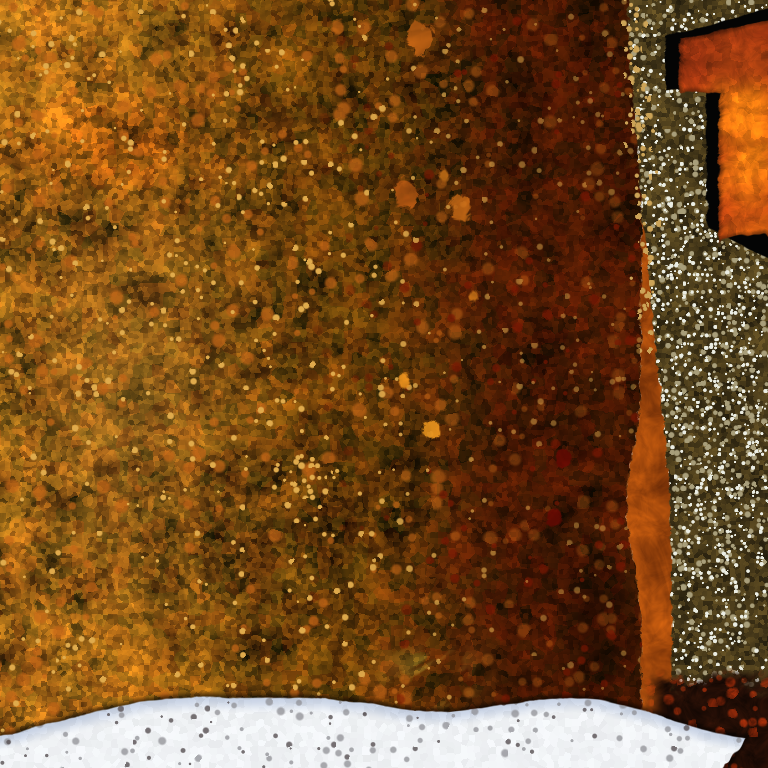
Write a Shadertoy shader that draws this texture.

```glsl
// Rusted wall beside speckled concrete, with a bracket above and snow along the foot.

vec2 hash2(vec2 p) {
  vec3 q = fract(p.xyx * vec3(.1031, .1030, .0973));
  q += dot(q, q.yzx + 33.33);
  return fract((q.xx + q.yz) * q.zy);
}

// Cellular noise: distance to the nearest seed, then two random values
vec3 cells(vec2 p) {
  vec2 home = floor(p);
  vec3 best = vec3(9.);
  for (int k = 0; k < 9; k++) {
    vec2 id = home + vec2(k % 3 - 1, k / 3 - 1);
    float d = length(id + .15 + .7 * hash2(id) - p);
    if (d < best.x) best = vec3(d, hash2(id + 71.));
  }
  return best;
}

// Layered, warped sines
float mottle(vec2 p) {
  float sum = 0., amp = .6;
  for (int i = 0; i < 5; i++) {
    p = mat2(.8, .6, -.6, .8) * p * 1.75 + .7 * sin(p.yx * 1.3 + float(i));
    sum += amp * sin(p.x) * sin(p.y);
    amp *= .68;
  }
  return sum;
}

float bump(float x, float centre, float width) {
  float t = (x - centre) / width;
  return exp(-t * t);
}

float spot(vec2 p, vec2 centre, vec2 size) {
  return bump(p.x, centre.x, size.x) * bump(p.y, centre.y, size.y);
}

float inside(float d, float soft) { return 1. - smoothstep(-soft, soft, d); }

// Scattered grains in a share of the cells
float flecks(vec2 p, float scale, float radius, float share) {
  vec3 c = cells(p * scale);
  float r = radius * (.5 + c.z);
  return (1. - smoothstep(.5 * r, r, c.x)) * step(1. - share, c.y);
}

// A wide head above a narrower stem, both running off to the right
float bracket(vec2 p, vec2 corner, float slope, float ledge, float stem, float foot) {
  float roof = p.y - corner.y - slope * (p.x - corner.x);
  float head = max(corner.x - p.x, ledge - p.y);
  return max(roof, min(head, max(stem - p.x, foot - p.y)));
}

vec3 rustWall(vec2 p, float broad, float fine) {
  float x = p.x + .05 * broad;
  vec3 col = mix(vec3(.59, .37, .08), vec3(.42, .25, .035), smoothstep(.08, .46, x));
  col = mix(col, vec3(.25, .085, .01), smoothstep(.42, .7, x + .04 * fine));
  col = mix(col, vec3(.4, .28, .1), .5 * spot(p, vec2(.17, .49), vec2(.13, .2)));
  col = mix(col, vec3(.74, .36, .05), .65 * spot(p, vec2(.15, .81), vec2(.11, .06)));
  col = mix(col, vec3(.43, .32, .09), spot(p, vec2(.56, .12), vec2(.05, .04)) * smoothstep(-.1, .4, fine));
  col *= 1. - .45 * spot(p, vec2(.78, .19), vec2(.05, .11));
  // Grain and flakes
  vec3 coarse = cells(p * 65.);
  col *= 1. + .3 * broad + .28 * fine + .35 * (coarse.y - .5) + .55 * (cells(p * 150.).y - .5);
  col.r += .1 * (coarse.z - .5);
  float bright = 1. - .55 * smoothstep(.4, .75, p.x);
  col = mix(col, vec3(.77, .4, .09), .7 * bright * flecks(p, 48., .4, .14));
  col = mix(col, vec3(.48, .09, .01), .65 * flecks(p + 3., 60., .4, .07) * smoothstep(.3, .6, p.x));
  float cluster = spot(p, vec2(.39, .375), vec2(.035, .03));
  return mix(col, vec3(.88, .67, .3), bright * flecks(p + 7., 110., .45, .06 + .5 * cluster));
}

vec3 concrete(vec2 p, float fine) {
  vec3 col = vec3(.28, .225, .1) * (.65 + .7 * cells(p * 165.).y + .2 * fine);
  float share = .16 + .24 * bump(p.y, .5, .3);
  col = mix(col, vec3(.66, .62, .48), flecks(p, 125., .5, share));
  return mix(col, vec3(.92, .93, .89), flecks(p + 5., 180., .5, share * .65));
}

vec3 snow(vec2 p, float depth) {
  vec3 col = mix(vec3(.78, .82, .89), vec3(.95, .96, .97), smoothstep(0., .022, depth));
  col *= .96 + .06 * cells(p * 110.).y;
  col = mix(col, vec3(.56, .56, .58), .75 * flecks(p, 65., .32, .22));
  return mix(col, vec3(.34, .31, .32), .8 * flecks(p + 9., 110., .4, .06));
}

void mainImage(out vec4 fragColor, in vec2 fragCoord) {
  vec2 p = fragCoord / iResolution.xy;
  float soft = 1. / iResolution.y;
  float broad = mottle(p * 5.), fine = mottle(p * 23. + 4.), rough = mottle(p * 70.);

  // Wall and concrete, with an orange strip and pale crumbs at the joint
  float wallEdge = .835 - .017 * smoothstep(.7, 1., p.y) - .02 * bump(p.y, .34, .09) + .003 * rough;
  float stripEdge = .874 - .03 * smoothstep(.3, .68, p.y) - .03 * smoothstep(.66, .8, p.y) + .003 * rough;
  vec3 col = mix(concrete(p, fine), rustWall(p, broad, fine), inside(p.x - wallEdge, soft));
  float strip = inside(max(wallEdge - p.x, p.x - stripEdge), soft);
  col = mix(col, mix(vec3(.48, .2, .03), vec3(.78, .36, .06), .5 + .5 * fine + .2 * rough), strip);
  float joint = bump(p.x, wallEdge + .005, .012) * smoothstep(.5, .6, p.y);
  col = mix(col, vec3(.8, .64, .34), flecks(p + 2., 115., .55, .45 * joint));

  // Loose chips: position, radius, and hue from red to yellow
  vec4 chips[10] = vec4[10](
    vec4(.547, .951, .021, .55), vec4(.527, .748, .018, .5), vec4(.599, .729, .016, .6),
    vec4(.579, .771, .008, .7), vec4(.526, .504, .009, .85), vec4(.561, .44, .013, .9),
    vec4(.617, .615, .008, .7), vec4(.722, .326, .012, 0), vec4(.733, .404, .012, 0),
    vec4(.44, .965, .01, .6));
  for (int i = 0; i < 10; i++) {
    vec4 chip = chips[i];
    float d = length((p - chip.xy) * vec2(1.1, .9)) - chip.z * (.9 + .3 * rough);
    vec3 tint = mix(vec3(.43, .04, .01), vec3(.97, .64, .13), chip.w) * (1. + .2 * fine);
    col = mix(col, tint, .9 * inside(d, soft * 1.5));
  }

  // Bracket over its black shadow
  vec2 q = p + .0025 * vec2(rough, fine);
  float shadow = bracket(q, vec2(.866, .952), .28, .884, .92, .695 - .5 * (p.x - .94));
  float plate = bracket(q, vec2(.885, .949), .22, .88, .936, .688 + .012 * fine);
  float glow = spot(p, vec2(.98, .84), vec2(.05, .12)) + .3 * fine;
  vec3 metal = mix(vec3(.68, .24, .06), vec3(.94, .48, .07), clamp(glow, 0., 1.));
  metal = mix(metal, vec3(.56, .18, .06), .7 * smoothstep(.87, .91, p.y));
  metal *= (.88 + .15 * rough + .22 * cells(p * 100.).y) * (.65 + .35 * smoothstep(0., .008, -plate));
  col = mix(col, vec3(.015), inside(shadow, soft));
  col = mix(col, metal, inside(plate, soft));

  // Dark debris at the lower right
  float debris = inside(p.y - .115 - .02 * fine, .015) * smoothstep(.83, .87, p.x);
  vec3 dirt = mix(vec3(.13, .05, .02), vec3(.46, .13, .03), flecks(p, 75., .55, .35));
  col = mix(col, dirt * (1. + .4 * rough), debris);

  // Snow bank with a dark seam above it
  float bank = .034 + .058 * smoothstep(-.08, .25, p.x) - .019 * bump(p.x, .575, .1)
    - .055 * smoothstep(.74, 1., p.x) + .0015 * fine;
  float snowEdge = max(p.y - bank, p.x - .945 - .7 * p.y - .008 * fine);
  col *= 1. - .6 * inside(snowEdge - .004, .005);
  col = mix(col, snow(p, bank - p.y), inside(snowEdge, soft));
  fragColor = vec4(clamp(col, 0., 1.), 1.);
}
```
